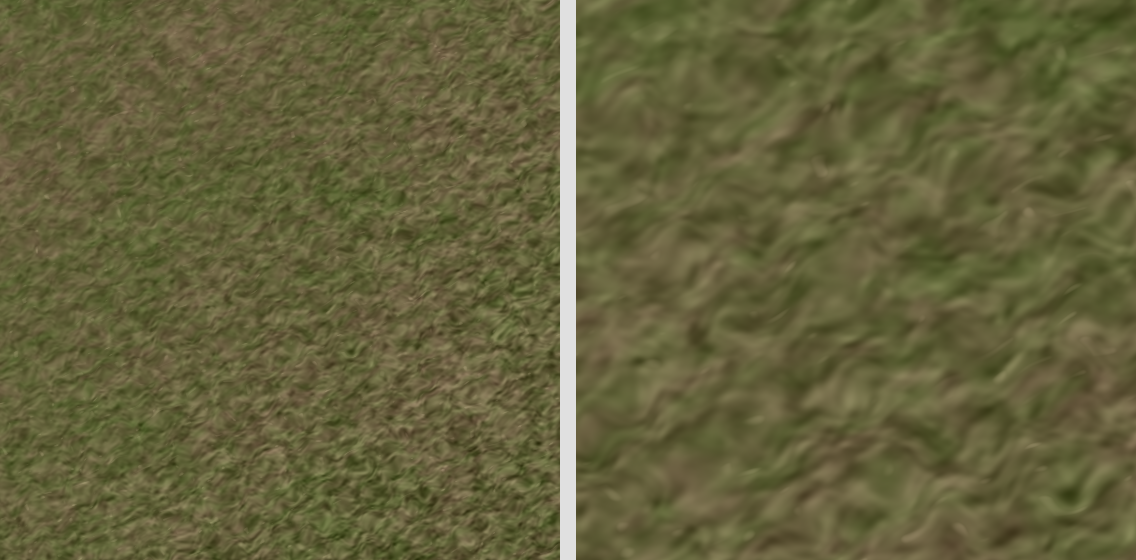
Left: the whole. Right: its middle third, enlarged.
Give the GLSL for this texture, as a WebGL 2 fragment shader.

```glsl
#version 300 es
precision highp float;
// Worn turf: short, soft slanted blades over drifting green and dry brown patches.

uniform vec2 u_resolution;
out vec4 fragColor;

float hash(vec2 p) {
    return fract(sin(dot(p, vec2(127.1, 311.7))) * 43758.5453);
}

// Smooth value noise centred on zero
float noise(vec2 p) {
    vec2 cell = floor(p), f = fract(p);
    f = f * f * (3.0 - 2.0 * f);
    float low = mix(hash(cell), hash(cell + vec2(1.0, 0.0)), f.x);
    float high = mix(hash(cell + vec2(0.0, 1.0)), hash(cell + vec2(1.0, 1.0)), f.x);
    return mix(low, high, f.y) - 0.5;
}

vec2 rotate(vec2 p, float angle) {
    float c = cos(angle), s = sin(angle);
    return vec2(c * p.x + s * p.y, c * p.y - s * p.x);
}

// Broad patches, each octave turned to hide the lattice
float patches(vec2 p) {
    float sum = 0.0, weight = 0.5;
    for (int i = 0; i < 5; i++) {
        sum += weight * noise(p);
        p = rotate(p, 0.9) * 2.1 + 7.3;
        weight *= 0.62;
    }
    return sum;
}

// Blade-shaped grain, longer along x than y
float blades(vec2 p) {
    float sum = 0.55 * noise(p * vec2(62.0, 125.0));
    sum += 0.42 * noise(rotate(p, 0.3) * vec2(95.0, 190.0) + 31.7);
    sum += 0.30 * noise(rotate(p, -0.45) * vec2(120.0, 210.0) + 83.1);
    return sum;
}

void main() {
    vec2 uv = gl_FragCoord.xy / u_resolution;

    // Bend the blade direction locally
    vec2 bend = vec2(noise(uv * 38.0), noise(uv * 38.0 + 51.0));
    vec2 p = rotate(uv, 0.42) + 0.012 * bend;

    // Grain is stronger towards the lower right
    float nearness = smoothstep(-0.7, 0.8, uv.x - uv.y);
    float grain = blades(p) * mix(0.7, 1.3, nearness);
    float clump = patches(uv * vec2(16.0, 20.0) + 4.0);
    float dryness = patches(rotate(uv, 0.5) * vec2(3.5, 5.0) + 12.0);
    float hue = noise(p * vec2(48.0, 85.0) + 140.0);

    // Brightness, then a shift between green and brown
    vec3 color = vec3(0.387, 0.376, 0.228);
    color += grain * vec3(0.28, 0.27, 0.24);
    color += clump * vec3(0.055, 0.05, 0.045);
    float tint = dryness * 1.1 + clump * 0.4 + hue * 0.75 + 0.12 * (0.5 - uv.x);
    color += tint * vec3(0.085, -0.005, 0.07);

    // Sparse pale dry tips
    float tip = noise(p * vec2(70.0, 130.0) + 210.0);
    color += smoothstep(0.34, 0.5, tip) * vec3(0.09, 0.08, 0.08);

    fragColor = vec4(clamp(color, 0.0, 1.0), 1.0);
}
```
